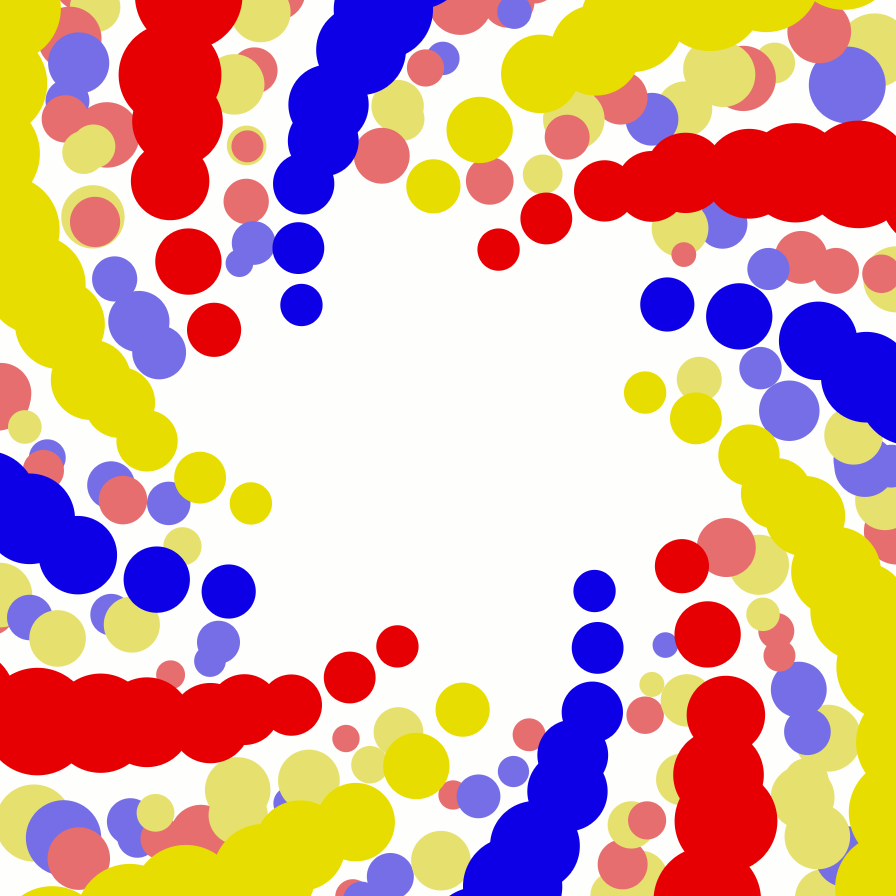
This background is drawn by a WebGL 2 fragment shader. Its source:

```glsl
#version 300 es
precision highp float;
// Six-fold whirl of overlapping discs in red, yellow and blue around an empty centre.
// One polar spiral, scaled and turned, carries two rings of solid arms over hashed
// pale trails; each disc is tested only in the sector nearest to the pixel.

#define ARM_DOTS 11
#define PALE_DOTS 15
#define PALE_STEP 0.38
#define PALE_JITTER 0.026
#define PALE_FADE 0.48
#define FIRST_RADIUS 0.2285
#define RADIUS_STEP 0.0462
#define DOT_SIZE 0.0236
#define DOT_GROWTH 0.0053
#define MAX_SIZE 0.06
#define OUTER_SCALE 1.28

uniform vec2 u_resolution;
out vec4 fragColor;

const vec3 PAPER = vec3(0.995, 0.995, 0.99);
const vec3 RED = vec3(0.90, 0.0, 0.01);
const vec3 YELLOW = vec3(0.905, 0.865, 0.0);
const vec3 BLUE = vec3(0.05, 0.0, 0.90);
const float REACH = 0.1;

vec3 hash3(vec3 p) {
    p = fract(p * vec3(0.1031, 0.1030, 0.0973));
    p += dot(p, p.yxz + 33.33);
    return fract((p.xxy + p.yxx) * p.zyx);
}

vec3 ink(int index) {
    int i = index % 3;
    return i == 0 ? RED : (i == 1 ? YELLOW : BLUE);
}

// Radius and angle in degrees of step t on the spiral, with its slight bends
vec2 spiral(float t) {
    float radius = FIRST_RADIUS + RADIUS_STEP * t
        + 0.0104 * sin(0.9 * t) - 0.0052 * sin(2.2 * t);
    float kink = 3.0 * exp(-2.0 * (t - 4.0) * (t - 4.0));
    float angle = 75.7 - 6.2 * t - 5.4 * sin(min(0.52 * t, 3.4)) + kink;
    return vec2(radius, angle);
}

// Radial and tangential offset from the nearest of six copies; gives its clockwise index
vec2 nearestCopy(vec2 polar, float radius, float angle, out int sector) {
    float turn = (polar.y - angle) / 60.0;
    float nearest = floor(turn + 0.5);
    sector = 12 - int(nearest);
    float a = radians(60.0) * (turn - nearest);
    return polar.x * vec2(cos(a), sin(a)) - vec2(radius, 0.0);
}

vec3 paintDisc(vec3 color, vec2 offset, float radius, vec3 tint, float pixel) {
    float cover = clamp(0.5 - (length(offset) - radius) / pixel, 0.0, 1.0);
    return mix(color, tint, cover);
}

void main() {
    float pixel = 1.0 / min(u_resolution.x, u_resolution.y);
    vec2 p = (gl_FragCoord.xy - 0.5 * u_resolution) * pixel;
    vec2 polar = vec2(length(p), degrees(atan(p.y, p.x + 1e-6)));
    vec3 color = PAPER;
    int sector;

    // Empty centre
    if (polar.x < FIRST_RADIUS - 0.04) {
        fragColor = vec4(color, 1.0);
        return;
    }

    // Pale scattered trails
    for (int j = PALE_DOTS - 1; j >= 0; j--) {
        float t = float(j) * PALE_STEP;
        vec2 path = spiral(t);
        for (int trail = 0; trail < 2; trail++) {
            float radius = path.x * (trail == 0 ? 1.38 : 1.43);
            if (abs(polar.x - radius) > REACH) continue;
            float angle = path.y - (trail == 0 ? 59.0 : 33.0);
            vec2 offset = nearestCopy(polar, radius, angle, sector);
            if (abs(offset.y) > REACH) continue;
            vec3 seed = vec3(float(j) + 3.0, float(sector % 6) + 11.0, float(trail) + 5.0);
            vec3 place = hash3(seed * 7.13);
            vec3 look = hash3(seed * 13.7 + 19.0);
            offset -= (place.xy - 0.5) * 2.0 * PALE_JITTER;
            float size = mix(0.013, 0.033, place.z) + 0.002 * t;
            vec3 tint = mix(ink(int(look.x * 3.0)), vec3(0.9), PALE_FADE);
            color = paintDisc(color, offset, size, tint, pixel);
        }
    }

    // Solid arms: the outer ring is the inner one scaled and turned
    for (int i = 0; i < ARM_DOTS; i++) {
        float t = float(i);
        vec2 path = spiral(t);
        for (int ring = 0; ring < 2; ring++) {
            float scale = ring == 0 ? 1.0 : OUTER_SCALE;
            float radius = path.x * scale;
            if (abs(polar.x - radius) > REACH) continue;
            float size = min(scale * (DOT_SIZE + DOT_GROWTH * t), MAX_SIZE);
            float angle = path.y - (ring == 0 ? 0.0 : 42.5);
            vec2 offset = nearestCopy(polar, radius, angle, sector);
            color = paintDisc(color, offset, size, ink(sector + 2 * ring), pixel);
        }
    }

    fragColor = vec4(color, 1.0);
}
```
